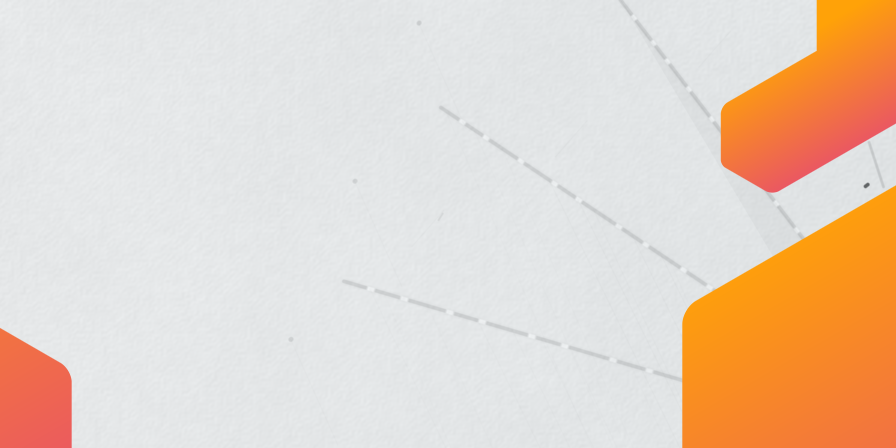
Write a WebGL 1 fragment shader that draws this background.

```glsl
precision highp float;
uniform vec2 u_resolution;

float hash(vec2 p) {
  return fract(sin(dot(p, vec2(127.1, 311.7))) * 43758.5453);
}

float noise(vec2 p) {
  vec2 i = floor(p), f = fract(p);
  f = f * f * (3.0 - 2.0 * f);
  return mix(mix(hash(i), hash(i + vec2(1.0, 0.0)), f.x),
             mix(hash(i + vec2(0.0, 1.0)), hash(i + 1.0), f.x), f.y);
}

// Soft-edged line from a to b
float stroke(vec2 p, vec2 a, vec2 b, float halfWidth) {
  vec2 q = p - a, ab = b - a;
  float d = length(q - ab * clamp(dot(q, ab) / dot(ab, ab), 0.0, 1.0));
  float soft = 1.0 / u_resolution.y;
  return 1.0 - smoothstep(halfWidth - soft, halfWidth + soft, d);
}

// Grey crease broken by pale gaps at uneven spacing
float crease(vec2 p, vec2 a, vec2 b, float spacing) {
  float along = dot(p - a, normalize(b - a)) / spacing;
  float center = 0.3 + 0.4 * hash(vec2(floor(along), spacing));
  float gap = 1.0 - smoothstep(0.05, 0.13, abs(fract(along) - center));
  float shade = mix(-0.085, 0.045, gap);
  return shade * stroke(p, a, b, 0.0042) - 0.012 * stroke(p, a, b, 0.008);
}

// Faint parallel threads hanging from a line
float threads(vec2 p, vec2 a, vec2 b) {
  float sum = 0.0;
  for (int i = 0; i < 9; i++) {
    float k = float(i);
    float jitter = hash(vec2(k, a.x));
    vec2 start = mix(a, b, (k + jitter) / 10.0);
    vec2 end = start + vec2(0.36 + 0.06 * jitter, -0.85);
    sum += stroke(p, start, end, 0.0012) * (0.4 + 0.6 * jitter);
  }
  return sum;
}

// Intersection of two edges with a rounded corner
float roundMax(float a, float b, float r) {
  return min(max(a, b), -r) + length(max(vec2(a, b) + r, 0.0));
}

float fill(float d) {
  float soft = 0.75 / u_resolution.y;
  return 1.0 - smoothstep(-soft, soft, d);
}

vec3 ramp(float t) {
  return mix(vec3(1.0, 0.635, 0.03), vec3(0.915, 0.33, 0.40), clamp(t, 0.0, 1.0));
}

void main() {
  vec2 p = gl_FragCoord.xy / u_resolution.y;

  // Plaster wall with fine grain
  vec3 color = mix(vec3(0.902, 0.910, 0.914), vec3(0.880, 0.893, 0.898), 0.5 * p.x);
  float shade = 0.012 * (noise(p * 5.0) - 0.5) + 0.012 * (noise(p * vec2(60.0, 45.0)) - 0.5);
  shade += 0.02 * (noise(p * 150.0) - noise(p * 150.0 + vec2(0.5, -0.5)));

  // Creases, threads and the soft fold beside the upper crease
  vec2 midA = vec2(0.984, 0.760), midB = vec2(1.60, 0.348);
  vec2 lowA = vec2(0.768, 0.372), lowB = vec2(1.53, 0.149);
  vec2 topA = vec2(1.385, 1.0), topB = vec2(1.80, 0.458);
  shade += crease(p, midA, midB, 0.085);
  shade += crease(p, lowA, lowB, 0.095);
  shade += crease(p, topA, topB, 0.075);
  shade -= 0.016 * threads(p, midA, midB);
  shade -= 0.012 * threads(p, lowA, lowB);
  float fold = max(dot(p - topA, normalize(vec2(0.542, 0.415))),
                   -dot(p - topA, normalize(vec2(0.56, 0.333))));
  shade -= 0.025 * fill(fold);
  shade -= 0.10 * stroke(p, vec2(1.94, 0.682), vec2(1.972, 0.583), 0.003);

  // Specks with trailing threads, and short scratches
  for (int i = 0; i < 3; i++) {
    float k = float(i);
    vec2 speck = vec2(0.935 - 0.143 * k, 0.948 - 0.353 * k);
    shade -= 0.09 * stroke(p, speck, speck + 0.001, 0.005);
    shade -= 0.013 * stroke(p, speck, speck + vec2(0.105, -0.235), 0.0012);
    vec2 scratch = vec2(0.92 + 0.32 * k, 0.45 + 0.2 * k);
    shade -= 0.018 * stroke(p, scratch, scratch + vec2(0.07, 0.08), 0.0012);
  }
  shade -= 0.06 * stroke(p, vec2(0.979, 0.509), vec2(0.988, 0.523), 0.002);
  shade -= 0.5 * stroke(p, vec2(1.932, 0.584), vec2(1.937, 0.588), 0.004);
  color += shade;

  // Edge normals at thirty degrees
  vec2 rise = vec2(-0.5, 0.866);
  vec2 drop = vec2(0.5, 0.866);
  float slope = dot(p, -rise);

  // Lower left panel
  float left = roundMax(p.x - 0.160, dot(p - vec2(0.0, 0.268), drop), 0.025);
  color = mix(color, ramp(0.83 + slope), fill(left));

  // Upper right notched panel
  float upper = min(1.823 - p.x, dot(p - vec2(1.609, 0.763), rise));
  float bottom = roundMax(dot(p - vec2(1.724, 0.565), -rise),
                          dot(p - vec2(1.724, 0.565), -drop), 0.015);
  float notched = roundMax(roundMax(1.609 - p.x, upper, 0.015), bottom, 0.01);
  color = mix(color, ramp((slope - 0.1) * 3.5), fill(notched));

  // Lower right panel
  float right = roundMax(1.523 - p.x, dot(p - vec2(1.523, 0.311), rise), 0.03);
  color = mix(color, ramp((slope - 0.45) * 1.15), fill(right));

  gl_FragColor = vec4(color, 1.0);
}
```
